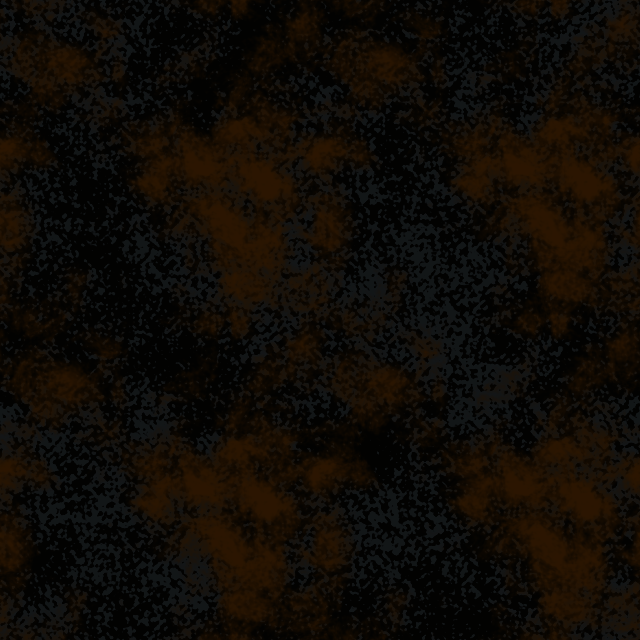
A WebGL 2 fragment shader for this texture:

```glsl
#version 300 es
precision highp float;
// Dark worn metal: near-black ground, fine steel-grey speckle and rust clouds.
// Wrapped value noise drives everything: layered clouds for rust and for the
// speckle density, and a fine grain that is thresholded into flecks.
uniform vec2 u_resolution;
out vec4 fragColor;

const vec3 GROUND = vec3(0.008, 0.008, 0.005);
const vec3 STEEL = vec3(0.072, 0.085, 0.092);
const vec3 RUST = vec3(0.168, 0.084, 0.002);

const int RUST_REPEATS = 2;        // rust tiles per canvas side
const int RUST_CELLS = 4;          // coarsest cells per rust tile
const int STEEL_CELLS = 7;         // coarsest cells of speckle density
const int GRAIN_CELLS = 146;       // fleck cells along a diagonal unit
const float ROUGHNESS = 0.66;      // weight ratio between octaves
const vec2 RUST_RANGE = vec2(0.41, 0.77);
const vec2 FLECK_RANGE = vec2(0.53, 0.62);
const float DENSITY_CONTRAST = 1.0;
const float RUST_GRAIN = 0.12;
const float RUST_COVER = 0.6;      // how far rust hides the flecks

// Integer hash of a lattice point, 0 to 1
float hash(ivec2 cell, int seed) {
    uint h = uint(cell.x) * 1597334677u ^ uint(cell.y) * 3812015801u;
    h ^= uint(seed) * 2654435769u;
    h = (h ^ (h >> 16)) * 2146121005u;
    h = (h ^ (h >> 15)) * 2221713035u;
    h ^= h >> 16;
    return float(h >> 8) / 16777216.0;
}

// Value noise with a whole number of cells per unit, wrapping at 1
float wrapNoise(vec2 p, int cells, int seed) {
    vec2 q = fract(p) * float(cells);
    vec2 f = fract(q);
    ivec2 a = ivec2(floor(q)) % cells;
    ivec2 b = (a + 1) % cells;
    f = f * f * (3.0 - 2.0 * f);
    float low = mix(hash(a, seed), hash(ivec2(b.x, a.y), seed), f.x);
    float high = mix(hash(ivec2(a.x, b.y), seed), hash(b, seed), f.x);
    return mix(low, high, f.y);
}

// Turn by 45 degrees with whole-number steps, so that wrapping is kept
vec2 diagonal(vec2 p) {
    return vec2(p.x + p.y, p.x - p.y);
}

// Layered clouds; shifted and alternately turned octaves hide the lattice
float clouds(vec2 p, int cells, int seed) {
    float sum = 0.0, total = 0.0, weight = 1.0;
    for (int i = 0; i < 6; i++) {
        vec2 q = i % 2 == 1 ? diagonal(p) : p;
        vec2 shift = vec2(0.37, 0.61) * float(i);
        sum += weight * wrapNoise(q + shift, cells, seed + i);
        total += weight;
        weight *= ROUGHNESS;
        cells *= 2;
    }
    return sum / total;
}

void main() {
    vec2 uv = gl_FragCoord.xy / u_resolution;

    // Fine grain shared by flecks and rust
    float grain = mix(wrapNoise(diagonal(uv), GRAIN_CELLS, 71),
                      wrapNoise(uv + 0.29, GRAIN_CELLS * 2, 72), 0.3);

    // Rust clouds with slightly warped, grainy borders
    vec2 tile = uv * float(RUST_REPEATS);
    vec2 warp = vec2(wrapNoise(tile, 12, 51), wrapNoise(tile, 12, 52)) - 0.5;
    float cloud = clouds(tile + 0.05 * warp, RUST_CELLS, 11);
    cloud += RUST_GRAIN * (grain - 0.5);
    float rust = smoothstep(RUST_RANGE.x, RUST_RANGE.y, cloud);

    // Steel flecks, denser where their own clouds are high
    float density = clouds(uv, STEEL_CELLS, 31) - 0.5;
    float level = grain + density * DENSITY_CONTRAST;
    float soft = 0.2 * fwidth(level);
    float fleck = smoothstep(FLECK_RANGE.x - soft, FLECK_RANGE.y + soft, level);
    fleck *= 1.0 - RUST_COVER * rust;

    vec3 color = mix(mix(GROUND, STEEL, fleck), RUST, rust);
    fragColor = vec4(color, 1.0);
}
```
